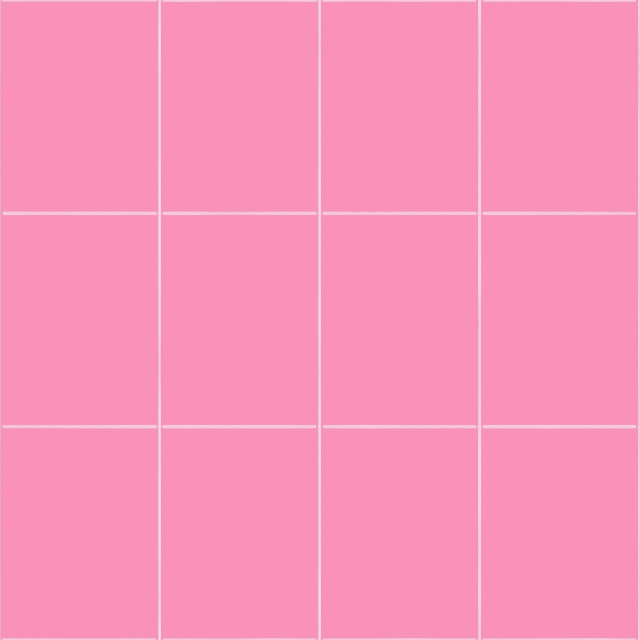
This pattern is drawn by a three.js fragment shader. Its source:

```glsl
// Pink tiles, four across and three down, parted by thin pale seams with a fine stitched grain.
varying vec2 vUv;

const vec2 TILES = vec2(4.0, 3.0);
const vec3 TILE_PINK = vec3(0.980, 0.570, 0.720);
const vec3 HALO_PINK = vec3(0.950, 0.580, 0.720);
const vec3 RIM_MAUVE = vec3(0.910, 0.600, 0.710);
const vec3 SEAM_PALE = vec3(1.000, 0.880, 0.940);
const float SOFTNESS = 0.001;

float hash(vec2 p) {
  vec3 q = fract(vec3(p.xyx) * 0.1031);
  q += dot(q, q.yzx + 33.33);
  return fract((q.x + q.y) * q.z);
}

// Smooth noise along a line; the seed picks the line.
float lineNoise(float t, float seed) {
  float cell = floor(t);
  float blend = smoothstep(0.0, 1.0, fract(t));
  return mix(hash(vec2(cell, seed)), hash(vec2(cell + 1.0, seed)), blend);
}

// Coverage of a band around a line, with soft edges.
float band(float dist, float halfWidth) {
  return 1.0 - smoothstep(halfWidth - SOFTNESS, halfWidth + SOFTNESS, abs(dist));
}

// Slanted light and dark stitches, from 0 to 1.
float stitches(float along, float across) {
  return abs(2.0 * fract((along + across) * 120.0) - 1.0);
}

// Signed distance to the nearest of evenly spaced lines.
float lineDistance(float pos, float count) {
  return pos - floor(pos * count + 0.5) / count;
}

// Darker fringe first, then the pale seam over it.
vec3 addSeam(vec3 color, float dist, float along, float halfWidth, float strength, float seed) {
  float wear = lineNoise(along * 14.0, seed);
  float speckle = lineNoise(along * 150.0, seed + 17.0);
  float grain = stitches(along, dist);

  color = mix(color, HALO_PINK, band(dist, halfWidth + 0.0035) * (0.5 + 0.5 * speckle));
  color = mix(color, RIM_MAUVE, band(dist, halfWidth + 0.0008) * (0.4 + 0.4 * grain));

  float width = halfWidth * (0.92 + 0.16 * wear);
  float paleness = strength * (0.78 + 0.22 * wear) * (0.80 + 0.20 * grain);
  return mix(color, SEAM_PALE, band(dist, width) * paleness);
}

void main() {
  // Seams sit slightly left of the tile boundaries.
  float x = vUv.x + 0.0006;
  float y = vUv.y;
  float column = floor(x * TILES.x + 0.5);
  float row = floor(y * TILES.y + 0.5);

  // Vertical seams are crisp and widen a little to the right.
  float columnWidth = 0.0016 + 0.0002 * column;
  float columnStrength = column < 0.5 ? 0.45 : 1.05 - 0.05 * column;

  // Horizontal seams are broader and softer in tone.
  float rowWidth = 0.0026;
  float rowStrength = 0.78;

  vec3 color = TILE_PINK;
  color = addSeam(color, lineDistance(y, TILES.y), x, rowWidth, rowStrength, row + 40.0);
  color = addSeam(color, lineDistance(x, TILES.x), y, columnWidth, columnStrength, column + 5.0);
  gl_FragColor = vec4(color, 1.0);
}
```
